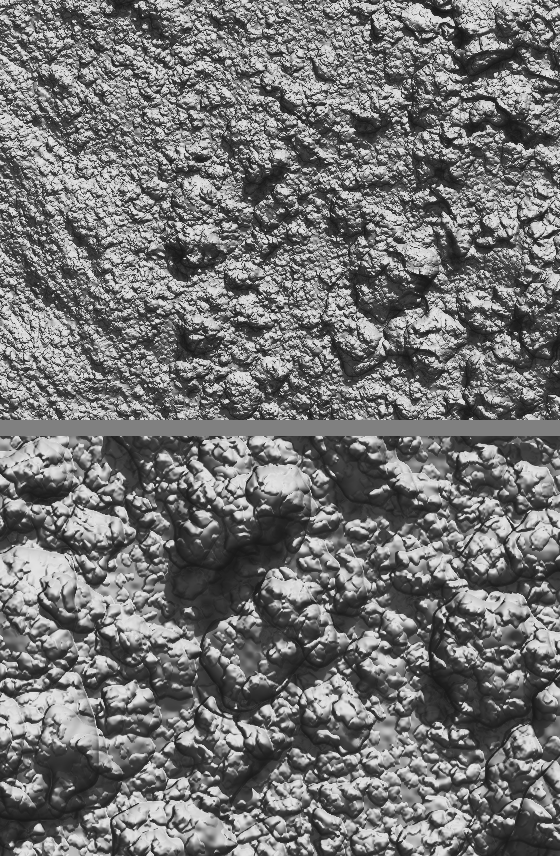
Top: the whole. Bottom: its middle third, enlarged.
This texture is drawn by a Shadertoy shader. Its source:

```glsl
// Sunlit volcanic rubble in grey: a height field of scattered stones in five
// sizes, with a streaked scree slope at left and broken ledges at right.
// It is shaded by a low sun from the upper right with marched cast shadows.

const vec2 SUN_DIR = vec2(0.34, 0.94);   // direction towards the sun
const float SUN_RISE = 0.58;             // tangent of the sun's elevation

float hash(vec2 p) {
    return fract(sin(dot(p, vec2(127.1, 311.7))) * 43758.5);
}

float noise(vec2 p) {
    vec2 i = floor(p), f = fract(p);
    f = f * f * (3.0 - 2.0 * f);
    return mix(mix(hash(i), hash(i + vec2(1, 0)), f.x),
               mix(hash(i + vec2(0, 1)), hash(i + vec2(1, 1)), f.x), f.y);
}

vec2 noisePair(vec2 p) {
    return vec2(noise(p), noise(p + 31.0)) - 0.5;
}

vec2 rotate(vec2 p, float angle) {
    float c = cos(angle), s = sin(angle);
    return vec2(c * p.x - s * p.y, s * p.x + c * p.y);
}

// Height of one layer of lopsided domes, jittered in a warped grid
float stones(vec2 p, float density, float presence, float seed) {
    vec2 q = rotate(p, seed) * density + seed * 17.0;
    q += 0.4 * noisePair(q * 1.9) + 0.2 * noisePair(q * 5.3);
    vec2 corner = floor(q - 0.5);
    float top = 0.0;
    for (int k = 0; k < 4; k++) {
        vec2 cell = corner + vec2(k % 2, k / 2);
        float pick = hash(cell);
        if (pick > presence) continue;
        float turn = hash(cell + 5.3);
        float size = hash(cell + 9.7);
        vec2 centre = cell + 0.25 + 0.5 * vec2(size, fract(turn * 7.0 + pick));
        float radius = mix(0.3, 0.72, fract(size * 5.0 + turn));
        vec2 e = rotate(q - centre, 6.283 * turn) * vec2(1.0, 1.3) / radius;
        float dome = pow(max(0.0, 1.0 - dot(e, e)), 0.6);
        top = max(top, dome * (1.0 + 0.25 * e.x) * radius);
    }
    return top / density;
}

// Long furrows running down to the right
float furrows(vec2 p) {
    vec2 q = rotate(p, 0.95);
    return 0.02 * noise(q * vec2(9.0, 28.0)) + 0.009 * noise(q * vec2(26.0, 75.0));
}

// Tilted steps that rise towards the viewer and break off raggedly below
float ledges(vec2 p) {
    float s = rotate(p, 0.3).y * 11.0 + 2.2 * noise(p * 5.0)
            + 1.0 * noise(p * 14.0) + 0.5 * noise(p * 36.0);
    float f = fract(s);
    float patches = smoothstep(0.35, 0.75, noise(p * 7.0 + 8.0));
    return 0.036 * (1.0 - f) * smoothstep(0.0, 0.25, f) * patches;
}

float terrain(vec2 p) {
    float wander = noise(p * 5.0) - 0.5;
    float scree = smoothstep(0.1, -0.1, p.x - 0.43 + 0.32 * p.y + 0.16 * wander);
    float cliff = smoothstep(0.8, 1.05, p.x - 0.12 * p.y + 0.3 * wander);
    float bulk = mix(1.0, 0.15, scree);
    float rubble = mix(1.0, 0.8, cliff);

    float h = 0.08 * noise(p * 3.0 + 4.0) + 0.035 * noise(p * 8.0);
    h += scree * furrows(p) + cliff * ledges(p);
    h += 0.46 * bulk * stones(p, 6.2, 0.32, 1.3);
    h += 0.48 * bulk * stones(p, 12.0, 0.42, 2.1);
    h += 0.52 * mix(1.0, 0.4, scree) * rubble * stones(p, 23.0, 0.60, 3.7);
    h += 0.50 * rubble * stones(p, 44.0, 0.72, 4.6);
    h += 0.36 * rubble * stones(p, 84.0, 0.85, 5.9);
    return h + 0.0016 * noise(p * 165.0);
}

// How far the ground towards the sun rises above the light ray
float sunBlock(vec2 p, float h) {
    float excess = 0.0;
    float t = 0.0045;
    for (int i = 0; i < 6; i++) {
        excess = max(excess, terrain(p + SUN_DIR * t) - h - SUN_RISE * t);
        t *= 1.75;
    }
    return excess;
}

void mainImage(out vec4 fragColor, in vec2 fragCoord) {
    vec2 p = fragCoord / iResolution.y;

    // Surface slope
    float eps = 0.0018;
    float h = terrain(p);
    vec2 slope = vec2(terrain(p + vec2(eps, 0)), terrain(p + vec2(0, eps))) - h;
    slope /= eps;
    float upright = inversesqrt(1.0 + dot(slope, slope));

    // Direct sun and cast shadow
    float facing = (SUN_RISE - dot(slope, SUN_DIR)) * upright;
    float lambert = facing * inversesqrt(1.0 + SUN_RISE * SUN_RISE);
    float block = sunBlock(p, h);
    float sun = smoothstep(0.0, 1.02, lambert) * (1.0 - smoothstep(0.0, 0.003, block));

    // Dim sky light, fading in deep hollows
    float hollow = smoothstep(0.0, 0.03, block);
    float sky = 0.09 + 0.19 * upright * (1.0 - 0.8 * hollow);

    float grey = min(sky + 0.66 * sun, 0.9);
    fragColor = vec4(vec3(grey), 1.0);
}
```
